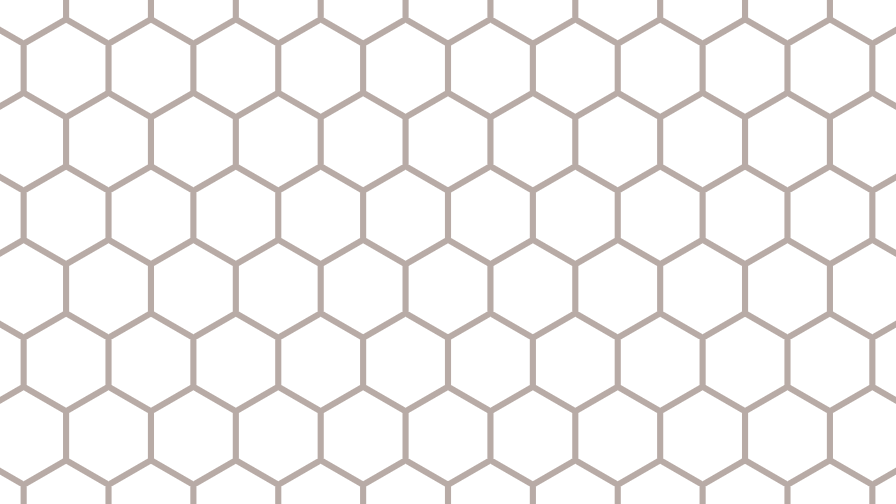
Write a Shadertoy shader that draws this pattern.

```glsl
const vec3 BACKGROUND = vec3(1.0);
const vec3 LINE_COLOR = vec3(0.72, 0.67, 0.65);
const float SIDE = 28.0 / 288.0;        // hexagon side, in canvas heights
const float LINE_WIDTH = 0.125 * SIDE;
const float ROW_SHIFT = 0.75 * SIDE;    // cell centre below canvas centre
const float SQRT3 = 1.7320508;

// Offset of p from the nearest centre of a rectangular lattice
vec2 latticeOffset(vec2 p, vec2 period) {
    return p - period * floor(p / period + 0.5);
}

// Distance from p to the nearest edge of a pointy-top hexagon grid
float hexEdgeDistance(vec2 p, float side) {
    vec2 period = side * vec2(SQRT3, 3.0);
    vec2 a = latticeOffset(p, period);
    vec2 b = latticeOffset(p - 0.5 * period, period);
    vec2 cell = abs(dot(a, a) < dot(b, b) ? a : b);
    float reach = max(cell.x, dot(cell, vec2(0.5, 0.5 * SQRT3)));
    return 0.5 * SQRT3 * side - reach;
}

void mainImage(out vec4 fragColor, in vec2 fragCoord) {
    float pixel = 1.0 / iResolution.y;
    vec2 p = (fragCoord - 0.5 * iResolution.xy) * pixel;
    p.y += ROW_SHIFT;

    // Antialiased line coverage
    float edge = hexEdgeDistance(p, SIDE);
    float line = clamp((0.5 * LINE_WIDTH - edge) / pixel + 0.5, 0.0, 1.0);

    fragColor = vec4(mix(BACKGROUND, LINE_COLOR, line), 1.0);
}
```
